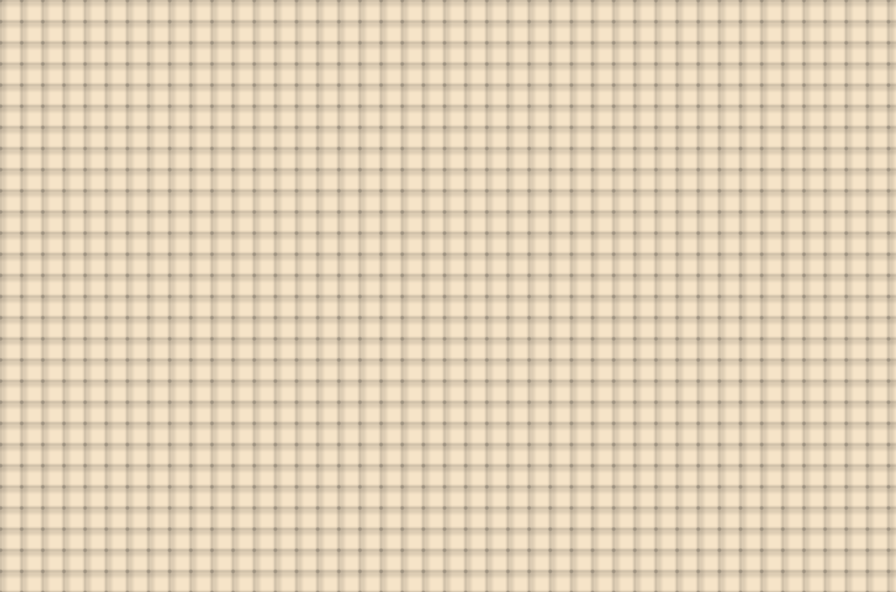
Write a Shadertoy shader that draws this pattern.

```glsl
// A cream lattice of square tiles with thin shaded seams between them.
// Each axis multiplies in a faint seam with a soft one-sided shadow,
// and a small round knot darkens every crossing.
#define ROWS 28.0            // tiles from top to bottom
#define SEAM_OFFSET 0.025    // first seam from the top left, in tiles
#define SEAM_HALF 0.055      // half width of the dark seam
#define SEAM_DARK 0.05       // darkening of the seam itself
#define SHADOW_DARK 0.1      // darkening of the soft band
#define SHADOW_LEAD 0.17     // fade before the seam
#define SHADOW_FLAT 0.14     // full shade after the seam
#define SHADOW_END 0.40      // end of the shade after the seam
#define KNOT_RADIUS 0.09
#define KNOT_DARK 0.12
#define CREAM vec3(0.965, 0.893, 0.783)

// Antialiased coverage of a shape from its signed distance
float coverage(float dist, float pixel) {
    return 1.0 - smoothstep(-0.9 * pixel, 0.9 * pixel, dist);
}

// Brightness across one seam; t is the signed offset from it, in tiles
float seamLight(float t, float pixel) {
    float shadow = smoothstep(-SHADOW_LEAD, 0.0, t)
                 * (1.0 - smoothstep(SHADOW_FLAT, SHADOW_END, t));
    float seam = coverage(abs(t) - SEAM_HALF, pixel);
    return 1.0 - SHADOW_DARK * shadow - SEAM_DARK * seam;
}

void mainImage(out vec4 fragColor, in vec2 fragCoord) {
    // Square tiles counted rightward and downward from the top left
    float pixel = ROWS / iResolution.y;
    vec2 grid = vec2(fragCoord.x, iResolution.y - fragCoord.y) * pixel;
    vec2 tile = fract(grid - SEAM_OFFSET + 0.5) - 0.5;

    // Vertical and horizontal seams overlap by multiplication
    float light = seamLight(tile.x, pixel) * seamLight(tile.y, pixel);

    // Knots at the crossings
    light *= 1.0 - KNOT_DARK * coverage(length(tile) - KNOT_RADIUS, pixel);

    fragColor = vec4(CREAM * light, 1.0);
}
```
